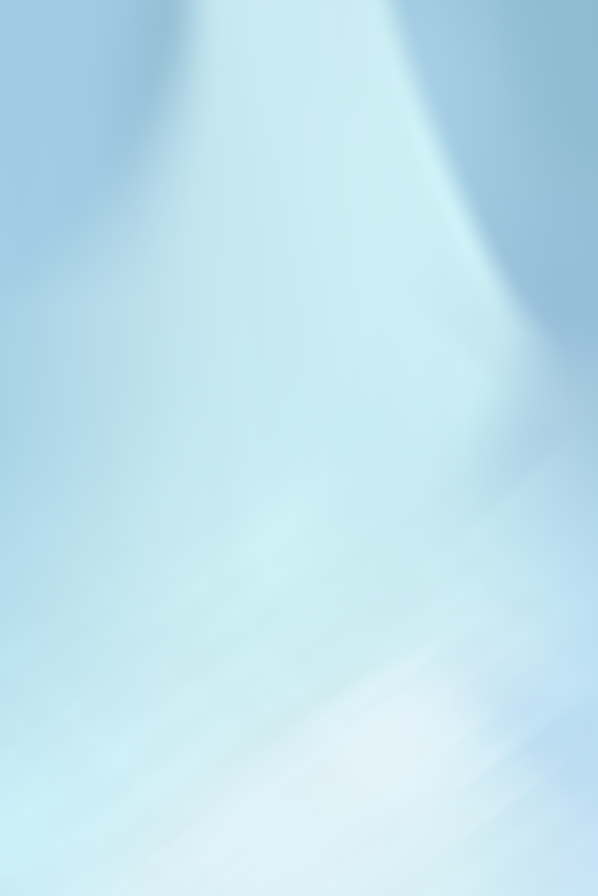
Reproduce this background procedurally as a Shadertoy shader.

```glsl
// Soft icy backdrop: a pale column of light between two blue wings,
// opening into a white glow with slanted brush strokes near the bottom.
// Vertical colour ramps are joined by curved masks, then glows and streaks.

float hash(vec2 p) {
    vec3 q = fract(vec3(p.xyx) * 0.1031);
    q += dot(q, q.yzx + 33.33);
    return fract((q.x + q.y) * q.z);
}

float valueNoise(vec2 p) {
    vec2 cell = floor(p);
    vec2 f = fract(p);
    f = f * f * (3.0 - 2.0 * f);
    float low = mix(hash(cell), hash(cell + vec2(1, 0)), f.x);
    float high = mix(hash(cell + vec2(0, 1)), hash(cell + vec2(1, 1)), f.x);
    return mix(low, high, f.y);
}

vec2 rotate(vec2 p, float angle) {
    float c = cos(angle), s = sin(angle);
    return vec2(c * p.x + s * p.y, c * p.y - s * p.x);
}

// Rotated elliptical falloff, 1 at its centre
float glow(vec2 p, vec2 centre, vec2 radii, float angle) {
    vec2 q = rotate(p - centre, angle) / radii;
    return exp(-dot(q, q));
}

// Two octaves of long, thin noise in the range -1 to 1
float streaks(vec2 p, float angle, vec2 density) {
    vec2 q = rotate(p, angle) * density;
    float n = 0.65 * valueNoise(q) + 0.35 * valueNoise(q * 2.1 + 7.3);
    return 2.0 * n - 1.0;
}

// Box stroke with a crisp lower side and a feathered upper side
float stroke(vec2 p, vec2 centre, vec2 size, float angle) {
    vec2 q = rotate(p - centre, angle) / size;
    float across = smoothstep(-1.0, -0.6, q.y) * (1.0 - smoothstep(-0.5, 1.2, q.y));
    return across * exp(-q.x * q.x);
}

// Four colours from bottom to top
vec3 ramp(float y, vec3 bottom, vec3 low, vec3 high, vec3 top) {
    vec3 c = mix(bottom, low, smoothstep(0.05, 0.32, y));
    c = mix(c, high, smoothstep(0.30, 0.55, y));
    return mix(c, top, smoothstep(0.52, 0.90, y));
}

void mainImage(out vec4 fragColor, in vec2 fragCoord) {
    const float ASPECT = 0.6667;
    const float SLANT = 0.62;
    vec2 p = fragCoord / iResolution.xy * vec2(ASPECT, 1.0);
    float depth = 1.0 - p.y;

    // Colour ramps of the three vertical zones
    vec3 left = ramp(p.y, vec3(0.79, 0.93, 0.97), vec3(0.71, 0.87, 0.93),
                     vec3(0.64, 0.81, 0.89), vec3(0.63, 0.79, 0.89));
    vec3 centre = ramp(p.y, vec3(0.84, 0.94, 0.96), vec3(0.79, 0.925, 0.945),
                       vec3(0.78, 0.92, 0.95), vec3(0.79, 0.92, 0.945));
    vec3 right = ramp(p.y, vec3(0.77, 0.885, 0.96), vec3(0.72, 0.87, 0.95),
                      vec3(0.65, 0.80, 0.88), vec3(0.56, 0.735, 0.82));

    // Tonal shifts inside the wings and column
    left = mix(left, vec3(0.57, 0.74, 0.82), 0.75 * glow(p, vec2(0.19, 0.98), vec2(0.05, 0.16), -0.2));
    right = mix(right, vec3(0.66, 0.82, 0.91), 0.85 * glow(p, vec2(0.48, 0.92), vec2(0.09, 0.22), 0.25));
    right = mix(right, vec3(0.57, 0.73, 0.84), 0.8 * glow(p, vec2(0.64, 0.66), vec2(0.09, 0.10), 0.4));
    centre = mix(centre, vec3(0.72, 0.86, 0.91), 0.65 * glow(p, vec2(0.13, 0.66), vec2(0.13, 0.30), -0.25));
    centre = mix(centre, vec3(0.80, 0.94, 0.96), 0.7 * glow(p, vec2(0.44, 0.72), vec2(0.12, 0.25), 0.2));

    // Curved wing edges, growing softer as they descend
    float leftEdge = max(0.215 - 1.2 * depth * depth, 0.075);
    float leftSoft = mix(0.035, 0.14, smoothstep(0.0, 0.5, depth));
    float leftMask = 1.0 - smoothstep(-leftSoft, leftSoft, p.x - leftEdge);
    float rightEdge = min(0.436 + 0.28 * depth + 0.35 * depth * depth, 0.59);
    float rightSoft = mix(0.022, 0.13, smoothstep(0.30, 0.58, depth));
    float rightMask = smoothstep(-rightSoft, rightSoft, p.x - rightEdge);
    vec3 color = mix(mix(centre, left, leftMask), right, rightMask);

    // Pale rim beside the right wing
    float rim = exp(-pow((p.x - rightEdge + 0.015) / 0.018, 2.0));
    color += 0.022 * rim * smoothstep(0.62, 0.74, p.y) * (1.0 - smoothstep(0.80, 1.0, p.y));

    // Crossing folds below the right wing and a bright facet in the column
    color = mix(color, vec3(0.66, 0.80, 0.88), 0.45 * stroke(p, vec2(0.59, 0.53), vec2(0.11, 0.055), 0.75));
    color = mix(color, vec3(0.72, 0.85, 0.91), 0.30 * stroke(p, vec2(0.58, 0.62), vec2(0.10, 0.06), -0.75));
    color = mix(color, vec3(0.82, 0.96, 0.975), 0.65 * glow(p, vec2(0.305, 0.385), vec2(0.085, 0.045), 0.95));
    color = mix(color, vec3(0.81, 0.95, 0.97), 0.35 * stroke(p, vec2(0.31, 0.34), vec2(0.08, 0.04), SLANT));

    // Lower glow and corner tints
    color = mix(color, vec3(0.91, 0.96, 0.98), 0.85 * glow(p, vec2(0.43, 0.165), vec2(0.17, 0.075), SLANT));
    color = mix(color, vec3(0.88, 0.945, 0.965), 0.7 * glow(p, vec2(0.31, 0.05), vec2(0.15, 0.09), 0.3));
    color = mix(color, vec3(0.70, 0.84, 0.94), 0.55 * glow(p, vec2(0.62, 0.18), vec2(0.12, 0.06), -0.6));
    color = mix(color, vec3(0.79, 0.94, 0.97), 0.6 * glow(p, vec2(0.06, 0.10), vec2(0.16, 0.08), SLANT));

    // Repeated slanted strokes around the glow
    for (int i = 0; i < 5; i++) {
        float k = float(i);
        vec2 at = vec2(0.43 + 0.028 * k, 0.245 - 0.036 * k);
        float strength = 0.14 + 0.12 * hash(vec2(k, 4.0));
        color = mix(color, vec3(0.91, 0.96, 0.985), strength * stroke(p, at, vec2(0.085, 0.018), SLANT));
    }

    // Fine brushed grain: slanted below, nearly upright above
    float lower = 1.0 - smoothstep(0.25, 0.55, p.y);
    color += 0.011 * lower * streaks(p, SLANT, vec2(5.0, 38.0));
    color += 0.006 * lower * streaks(p, -0.75, vec2(5.0, 30.0));
    color += 0.006 * (1.0 - lower) * streaks(p, 0.08, vec2(32.0, 3.0));
    fragColor = vec4(clamp(color, 0.0, 1.0), 1.0);
}
```
